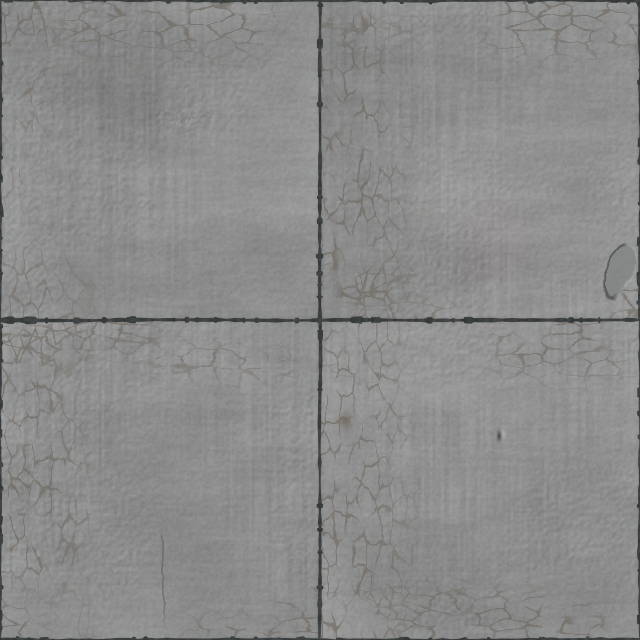
A three.js fragment shader for this texture:

```glsl
// Two by two worn concrete slabs parted by thin, ragged dark joints.
// Layered noise gives clouds, grain and brush streaks; stretched Voronoi
// borders give the hairline crazing; a few masks add the larger damage.
varying vec2 vUv;

vec2 hash2(vec2 p) {
  vec3 q = fract(p.xyx * vec3(0.1031, 0.1030, 0.0973));
  q += dot(q, q.yzx + 33.33);
  return fract((q.xx + q.yz) * q.zy);
}

float noise(vec2 p) {
  vec2 i = floor(p), f = fract(p);
  f = f * f * (3.0 - 2.0 * f);
  return mix(mix(hash2(i).x, hash2(i + vec2(1, 0)).x, f.x),
             mix(hash2(i + vec2(0, 1)).x, hash2(i + vec2(1, 1)).x, f.x), f.y);
}

float fbm(vec2 p) {
  float sum = 0.0, amp = 0.5;
  for (int i = 0; i < 5; i++) {
    sum += amp * noise(p);
    p = p * 2.03 + 17.7;
    amp *= 0.5;
  }
  return sum;
}

// Thin lines along the borders of jittered cells
float crazing(vec2 p) {
  p += 0.5 * vec2(fbm(p * 1.7), fbm(p * 1.7 + 40.0));
  vec2 cell = floor(p);
  float near = 9.0, second = 9.0;
  for (int y = -1; y <= 1; y++) {
    for (int x = -1; x <= 1; x++) {
      vec2 c = cell + vec2(x, y);
      float d = length(c + hash2(c) - p);
      second = min(second, max(near, d));
      near = min(near, d);
    }
  }
  return 1.0 - smoothstep(0.02, 0.14, second - near);
}

// Soft elliptical mask
float blob(vec2 p, vec2 center, vec2 radius) {
  vec2 q = (p - center) / radius;
  return exp(-dot(q, q));
}

// Ragged joint: along runs with the line, dist is the distance across it
float joint(float along, float dist, float seed, float width) {
  float wander = 0.0022 * (noise(vec2(along * 9.0, seed)) - 0.5);
  float chips = 0.0018 * noise(vec2(along * 65.0, seed + 5.0));
  chips += 0.0026 * smoothstep(0.72, 0.9, noise(vec2(along * 110.0, seed + 9.0)));
  return 1.0 - smoothstep(-0.0009, 0.0011, abs(dist + wander) - width - chips);
}

void main() {
  vec2 uv = vUv;
  vec2 slab = floor(uv * 2.0), local = fract(uv * 2.0);
  vec2 seeded = uv + slab * 7.3;
  vec2 line = floor(uv * 2.0 + 0.5);
  vec2 across = uv - line * 0.5;
  float edge = min(abs(across.x), abs(across.y));

  // Cloudy tone, lighter rims and slab differences
  float tone = 0.553 + 0.012 * (hash2(slab + 3.0).x - 0.5);
  tone += 0.13 * (fbm(seeded * 5.0 + 2.0) - 0.48);
  tone += 0.05 * (fbm(seeded * vec2(9.0, 34.0)) - 0.48);
  tone += 0.025 * exp(-edge / 0.025);
  tone += 0.045 * blob(uv, vec2(0.31, 0.98), vec2(0.09, 0.03));
  tone += 0.035 * blob(uv, vec2(0.27, 0.42), vec2(0.22, 0.09));
  tone -= 0.025 * blob(uv, vec2(0.19, 0.83), vec2(0.09, 0.15));

  // Brush streaks and fine grain
  float brushed = smoothstep(0.3, 0.65, noise(seeded * 4.0 + 11.0));
  tone += 0.045 * brushed * (noise(seeded * vec2(230.0, 9.0)) - 0.5);
  tone += 0.025 * (noise(seeded * vec2(30.0, 240.0)) - 0.5);
  tone += 0.035 * (noise(seeded * 310.0) - 0.5);

  // Surface relief, stronger in scuffed places
  float scar = blob(uv, vec2(0.29, 0.815), vec2(0.055, 0.022));
  float scuff = blob(uv, vec2(0.91, 0.57), vec2(0.055, 0.04));
  float rough = 0.025 + 0.04 * smoothstep(0.45, 0.75, noise(seeded * 6.0));
  vec2 light = vec2(-0.0022, 0.0022);
  tone += rough * (noise(seeded * 165.0) - noise((seeded + light) * 165.0));
  tone += (0.38 * scar + 0.14 * scuff) * (fbm(uv * 65.0) - fbm((uv + light) * 65.0));
  vec3 color = tone * vec3(0.997, 1.003, 1.0);
  color += vec3(0.016, 0.002, 0.004) * blob(uv, vec2(0.77, 0.62), vec2(0.07, 0.1));

  // Crazing: upright cells by the left side, flat cells by top and bottom
  float sideBand = 1.0 - smoothstep(0.12, 0.4, local.x);
  sideBand *= smoothstep(0.22, 0.6, noise(seeded * vec2(6.0, 5.0) + 4.0));
  float capBand = smoothstep(0.24, 0.43, abs(local.y - 0.5));
  capBand *= smoothstep(0.3, 0.62, noise(seeded * vec2(6.0, 8.0) + 21.0));
  float broken = smoothstep(0.2, 0.6, noise(seeded * 38.0));
  float cracks = crazing(seeded * vec2(47.0, 25.0)) * (0.04 + sideBand);
  cracks = max(cracks, crazing(seeded * vec2(23.0, 46.0) + 60.0) * (0.05 + capBand));
  color = mix(color, vec3(0.43, 0.40, 0.365), 0.62 * cracks * broken);

  // One long crack, a rusty stain and a small pit
  float bend = 0.255 + 0.018 * (fbm(vec2(uv.y * 28.0, 3.0)) - 0.5);
  float crack = 1.0 - smoothstep(0.0004, 0.0022, abs(uv.x - bend));
  crack *= smoothstep(0.01, 0.06, uv.y) * (1.0 - smoothstep(0.15, 0.18, uv.y));
  color = mix(color, vec3(0.38, 0.37, 0.35), 0.6 * crack);
  color = mix(color, vec3(0.38, 0.33, 0.28), 0.55 * blob(uv, vec2(0.54, 0.342), vec2(0.009, 0.012)));
  color += 0.1 * blob(uv, vec2(0.786, 0.322), vec2(0.004, 0.007));
  color = mix(color, vec3(0.25), 0.85 * blob(uv, vec2(0.78, 0.319), vec2(0.0035, 0.007)));

  // Spalled hollow with a shaded left rim
  vec2 hollow = (uv - vec2(0.968, 0.577)) / vec2(0.028, 0.05);
  hollow.x -= 0.35 * hollow.y;
  float rim = length(hollow) - 0.8 - 0.55 * (fbm(uv * 38.0) - 0.5);
  color = mix(color, vec3(0.51, 0.525, 0.52), 0.85 * (1.0 - smoothstep(-0.05, 0.05, rim)));
  float shade = 1.0 - smoothstep(0.02, 0.09, abs(rim));
  color += shade * (hollow.x < 0.2 ? -0.19 : 0.05) * smoothstep(0.0, 0.3, abs(hollow.x - 0.2));

  // Dark joints, with a faint shadow beside them
  color *= 1.0 - 0.13 * exp(-edge / 0.003);
  float gap = max(joint(uv.y, across.x, line.x * 13.0 + 2.0, 0.0013),
                  joint(uv.x, across.y, line.y * 17.0 + 31.0, 0.0017));
  vec3 grout = vec3(0.22, 0.235, 0.235) + 0.08 * (noise(uv * 180.0) - 0.5);
  gl_FragColor = vec4(mix(color, grout, 0.95 * gap), 1.0);
}
```
